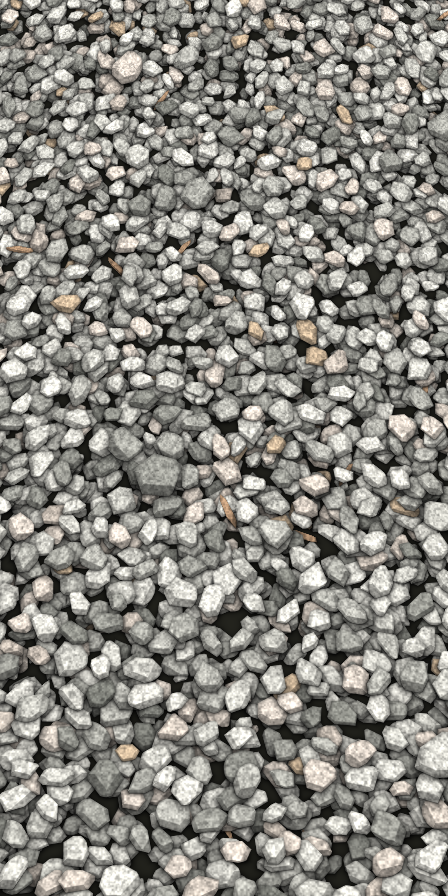
A WebGL 1 fragment shader for this texture:

```glsl
precision highp float;
uniform vec2 u_resolution;

#define DENSITY 51.0       // stones per width, before perspective
#define HORIZON 4.1        // vanishing height, in canvas widths
#define LAYERS 6           // last layer holds the rare large stones
#define EDGES 6
#define STONE_RADIUS 0.46
#define JITTER 0.55
#define COVERAGE 0.78      // share of filled cells in upper layers
#define LARGE_SHARE 0.035
#define SHADOW_WIDTH 0.08
#define SHADOW_DEPTH 0.9
#define GRAIN 0.5
#define EXPOSURE 0.66      // tone curve exponent, lower is brighter

float hash(vec2 p) {
  vec3 q = fract(p.xyx * vec3(0.1031, 0.1030, 0.0973));
  q += dot(q, q.yzx + 33.33);
  return fract((q.x + q.y) * q.z);
}

float noise(vec2 p) {
  vec2 i = floor(p), f = fract(p);
  f = f * f * (3.0 - 2.0 * f);
  return mix(mix(hash(i), hash(i + vec2(1.0, 0.0)), f.x),
             mix(hash(i + vec2(0.0, 1.0)), hash(i + 1.0), f.x), f.y);
}

mat2 rotation(float angle) {
  float c = cos(angle), s = sin(angle);
  return mat2(c, s, -s, c);
}

// Grey rock, with some pinkish, tan and wooden pieces
vec3 stoneColor(float tone, float kind) {
  vec3 darkRock = vec3(0.36, 0.365, 0.335);
  vec3 paleRock = vec3(0.91, 0.90, 0.85);
  vec3 color = mix(darkRock, paleRock, pow(tone, 0.68));
  if (kind > 0.84) color = mix(color, vec3(0.90, 0.80, 0.72), 0.6);
  if (kind > 0.972) color = vec3(0.78, 0.65, 0.50);
  if (kind > 0.995) color = vec3(0.60, 0.44, 0.31);
  return color;
}

// Paints one faceted stone and its contact shadow over the colour below
vec3 paintStone(vec3 below, vec2 p, vec2 id, float size, float depth,
                float grain, float pixel) {
  float kind = hash(id + 7.7);
  mat2 turn = rotation((hash(id + 3.1) - 0.5) * 2.6);
  vec2 stretch = kind > 0.995 ? vec2(0.7, 3.2)
                              : vec2(0.9, mix(0.95, 1.5, hash(id + 5.3)));
  vec2 q = (turn * p) * stretch;

  float outline = -9.0, topFace = -9.0, sideUp = 0.0;
  for (int i = 0; i < EDGES; i++) {
    vec2 key = id + float(i) * 13.7;
    float a = (float(i) + 0.75 * hash(key + 1.9)) * 6.2832 / float(EDGES);
    vec2 dir = vec2(cos(a), sin(a));
    float up = (dir * turn).y;
    float reach = size * mix(0.74, 1.06, hash(key + 4.3));
    float inset = mix(0.5, 1.0, hash(key + 8.9)) + 0.13 * up;
    float along = dot(q, dir);
    outline = max(outline, along - reach);
    float face = along - reach * inset;
    if (face > topFace) {
      topFace = face;
      sideUp = up;
    }
  }
  outline = max(outline, length(q) - size * 1.06);

  // Facets lit from above
  float top = smoothstep(pixel, -pixel, topFace);
  float light = mix(mix(0.48, 1.02, 0.5 + 0.5 * sideUp), 1.05, top);
  light *= mix(0.72, 1.0, smoothstep(0.0, -0.07, outline));
  vec3 rock = stoneColor(hash(id + 11.3), kind) * light * depth;
  rock *= 1.0 + GRAIN * grain;

  // Shadow, heavier underneath
  float under = mix(0.5, 1.0, smoothstep(0.25, -0.25, p.y));
  float shadow = SHADOW_DEPTH * under * exp(-max(outline, 0.0) / SHADOW_WIDTH);
  float cover = smoothstep(0.6 * pixel, -0.6 * pixel, outline);
  return mix(below * (1.0 - shadow), rock, cover);
}

void main() {
  // Ground coordinates: stones shrink towards the top
  vec2 uv = gl_FragCoord.xy / u_resolution.x;
  float scale = DENSITY / (HORIZON - uv.y);
  vec2 ground = vec2((uv.x - 0.5) * scale, -DENSITY * log(HORIZON - uv.y));
  float pixel = scale / u_resolution.x;
  float grain = noise(ground * 10.0) + 0.9 * noise(ground * 19.0 + 40.0)
              + 0.4 * noise(ground * 3.5 + 90.0) - 1.15;

  vec3 color = vec3(0.05, 0.05, 0.038);
  for (int layer = 0; layer < LAYERS; layer++) {
    float level = float(layer);
    bool large = layer == LAYERS - 1;
    float zoom = large ? 0.6 : 1.12 - 0.05 * level;
    float share = large ? LARGE_SHARE : (layer < 2 ? 1.0 : COVERAGE);
    float depth = min(1.0, 0.8 + 0.08 * level);
    // Turned grids keep the layers from lining up in rows
    mat2 turn = rotation(0.35 + 1.1 * level);
    vec2 grid = turn * ground * zoom + level * vec2(17.37, 9.61);
    vec2 cell = floor(grid);
    for (int row = 0; row < 3; row++) {
      for (int column = 0; column < 3; column++) {
        vec2 home = cell + vec2(float(column) - 1.0, 1.0 - float(row));
        vec2 id = home + level * 71.3;
        if (hash(id) > share) continue;
        vec2 offset = vec2(hash(id + 21.1), hash(id + 35.9)) - 0.5;
        vec2 p = (grid - home - 0.5 - JITTER * offset) * turn;
        if (dot(p, p) > 1.3) continue;
        float size = STONE_RADIUS * mix(0.7, 1.08, hash(id + 15.7));
        color = paintStone(color, p, id, size, depth, grain, pixel * zoom);
      }
    }
  }
  color = pow(clamp(color, 0.0, 1.0), vec3(EXPOSURE));
  gl_FragColor = vec4(color, 1.0);
}
```
